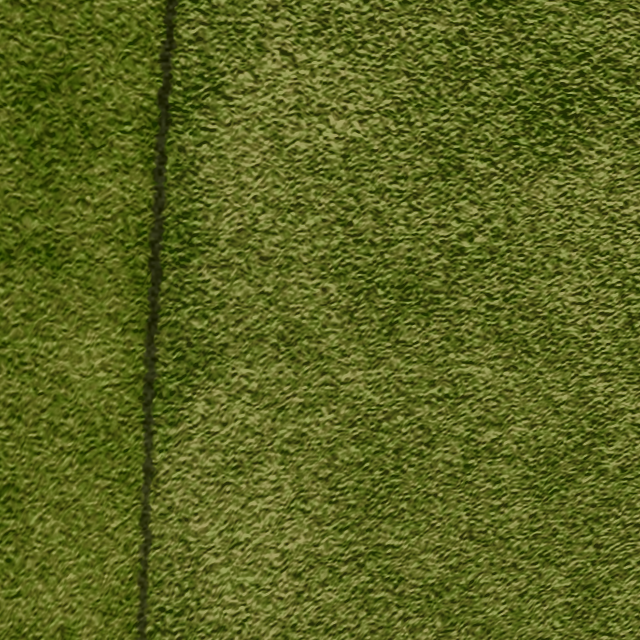
Give the GLSL for this texture, as a Shadertoy shader.

```glsl
// A mown lawn seen from above, crossed by a narrow dark furrow on the left.
// Two crossing layers of short stretched noise form the blades; soft patches
// and slow noise set where the turf is dry and pale or lush and dark.

float hash(vec2 p) {
    vec3 q = fract(p.xyx * 0.1031);
    q += dot(q, q.yzx + 33.33);
    return fract((q.x + q.y) * q.z);
}

float noise(vec2 p) {
    vec2 i = floor(p), f = fract(p);
    f = f * f * (3.0 - 2.0 * f);
    return mix(mix(hash(i), hash(i + vec2(1, 0)), f.x),
               mix(hash(i + vec2(0, 1)), hash(i + vec2(1, 1)), f.x), f.y);
}

float fbm(vec2 p) {
    float sum = 0.0, amp = 0.5;
    for (int i = 0; i < 4; i++) {
        sum += amp * noise(p);
        p = mat2(1.6, 1.2, -1.2, 1.6) * p + 17.3;
        amp *= 0.5;
    }
    return sum / 0.9375;
}

// Blades lean up to the right low on the lawn and lie flatter near the top.
vec2 combed(vec2 p, float lean) {
    vec2 warp = vec2(noise(p * 45.0 + 5.0), noise(p * 45.0 + 41.0)) - 0.5;
    float slope = lean + mix(0.25, -0.15, p.y);
    return vec2(p.x + 0.35 * p.y, p.y - slope * (p.x - 0.5)) + 0.006 * warp + 3.0;
}

// One layer of blades: body height plus the shadow cast below each blade.
float layer(vec2 q) {
    float body = noise(q);
    return 0.6 * (body - 0.5) + 0.45 * (body - noise(q + vec2(0.3, 0.9)));
}

float blades(vec2 p) {
    float rising = layer(combed(p, 0.55) * vec2(125.0, 215.0));
    float lying = layer(combed(p, 0.0) * vec2(130.0, 235.0) + 71.0);
    float tips = noise(combed(p, 0.3) * vec2(230.0, 290.0) + 19.0) - 0.5;
    return 0.72 * rising + 0.62 * lying + 0.3 * tips;
}

// Broad dry (positive) and lush (negative) areas: centre, radius, strength.
float patches(vec2 p) {
    const vec4 spots[12] = vec4[12](
        vec4(0.46, 0.86, 0.11, 0.14), vec4(0.40, 0.68, 0.09, 0.11),
        vec4(0.39, 0.27, 0.14, 0.11), vec4(0.40, 0.08, 0.12, 0.13),
        vec4(0.91, 0.68, 0.08, 0.14), vec4(0.14, 0.44, 0.07, 0.15),
        vec4(0.11, 0.11, 0.08, 0.15), vec4(0.62, 0.52, 0.08, -0.09),
        vec4(0.28, 0.06, 0.04, -0.16), vec4(0.06, 0.62, 0.05, -0.12),
        vec4(0.09, 0.79, 0.07, -0.16), vec4(0.86, 0.86, 0.18, -0.12));
    float sum = 0.0;
    for (int i = 0; i < 12; i++) {
        vec2 d = (p - spots[i].xy) / spots[i].z;
        sum += spots[i].w * exp(-dot(d, d));
    }
    return sum;
}

void mainImage(out vec4 fragColor, in vec2 fragCoord) {
    vec2 uv = fragCoord / iResolution.xy;

    // Signed distance from the gently curving furrow
    float furrowX = 0.224 + 0.02 * uv.y + 0.023 * uv.y * uv.y;
    float side = uv.x - furrowX + 0.005 * (noise(vec2(uv.y * 45.0, 2.0)) - 0.5);
    float left = smoothstep(0.04, -0.03, side);

    // Slow variation of dryness across the turf
    vec2 drift = vec2(fbm(uv * 11.0), fbm(uv * 11.0 + 50.0)) - 0.5;
    vec2 spread = uv + 0.09 * drift;
    float dry = patches(spread)
              + 0.26 * (fbm(uv * vec2(13.0, 15.0) + 9.0) - 0.5)
              + 0.28 * (fbm(uv * 45.0) - 0.5);

    // Lush bank to the right of the furrow, in three clumps
    float bank = exp(-pow((spread.x - furrowX - 0.05) / 0.035, 2.0));
    float clump = 0.5 + 0.5 * cos(28.0 * (spread.y - 0.85));
    dry -= bank * smoothstep(0.28, 0.42, uv.y) * (0.06 + 0.17 * clump);
    dry -= 0.06 * left + 0.09 * exp(-side * side / 0.0009);

    // Blade detail, softer left of the furrow and crisper at upper right
    float crisp = mix(1.0, 0.78, left) + 0.3 * smoothstep(0.8, 1.7, uv.x + uv.y);
    float tone = clamp(0.48 + 0.8 * dry + 1.02 * crisp * blades(uv), 0.0, 1.15);

    // Shadow, leaf and straw colours
    vec3 color = mix(vec3(0.13, 0.17, 0.01), vec3(0.35, 0.39, 0.10), smoothstep(-0.1, 0.54, tone));
    color = mix(color, vec3(0.62, 0.64, 0.37), smoothstep(0.38, 1.08, tone));
    color += vec3(0.10, 0.01, 0.06) * dry;

    // Scattered tufts lean yellow or fresh green
    float tint = noise(combed(uv, 0.3) * vec2(85.0, 120.0) + 23.0) - 0.5;
    color += vec3(0.05, -0.01, 0.04) * tint;
    color += vec3(-0.005, 0.0, -0.02) * left;

    // Dark furrow with ragged edges, thinner and more overgrown low down
    float ragged = 0.009 * (noise(uv * vec2(120.0, 150.0)) - 0.5);
    float halfWidth = mix(0.0060, 0.0080, smoothstep(0.1, 0.6, uv.y));
    float furrow = smoothstep(0.005, -0.004, abs(side) + ragged - halfWidth);
    float cover = mix(0.75, 0.88, smoothstep(0.15, 0.5, uv.y));
    vec3 soil = vec3(0.14, 0.15, 0.05) + 0.16 * (noise(uv * 180.0) - 0.5);
    color = mix(color, soil, furrow * cover);

    fragColor = vec4(clamp(color, 0.0, 1.0), 1.0);
}
```
